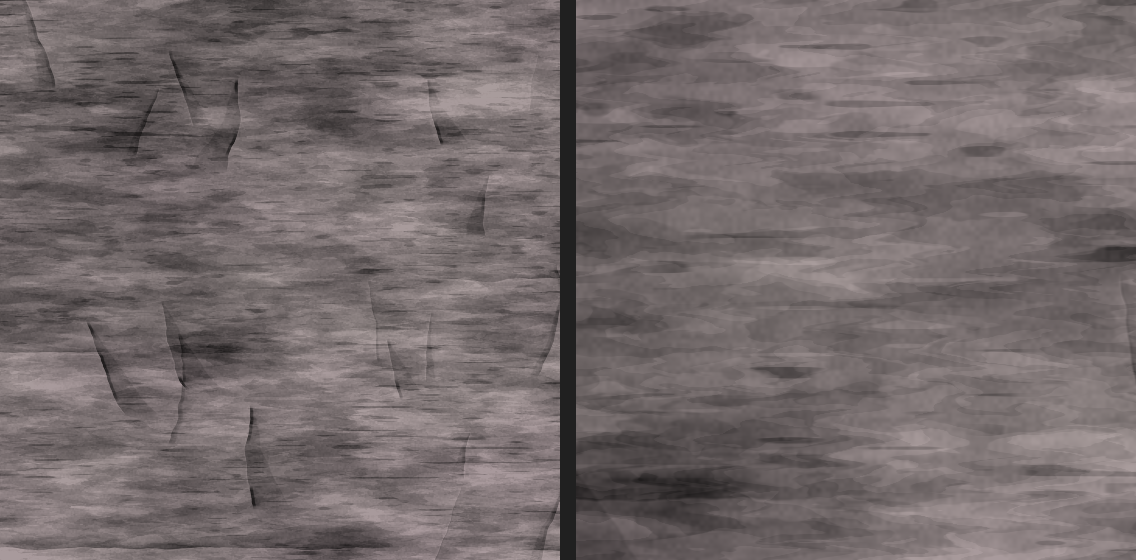
Left, the full canvas; right, a detail of the centre.
Reproduce this texture procedurally as a Shadertoy shader.

```glsl
// Weathered grey-mauve paper with horizontal brushed dabs and creases.
// Stretched noise, cut at thresholds, makes ragged dabs and scratches; a loop
// scatters broken upright folds, each with a sharp edge and a dark wedge.

const float BASE_TONE = 0.443;
const vec3 COOL_GREY = vec3(1.0, 0.93, 0.925);
const vec3 MAUVE_GREY = vec3(1.0, 0.905, 0.925);
const int FOLD_COUNT = 18;
const int DAB_LAYERS = 4;

float hash(vec2 p) {
    vec3 q = fract(p.xyx * 0.1031);
    q += dot(q, q.yzx + 33.33);
    return fract((q.x + q.y) * q.z);
}

float noise(vec2 p) {
    vec2 i = floor(p), f = fract(p);
    f = f * f * (3.0 - 2.0 * f);
    float low = mix(hash(i), hash(i + vec2(1, 0)), f.x);
    float high = mix(hash(i + vec2(0, 1)), hash(i + vec2(1, 1)), f.x);
    return mix(low, high, f.y);
}

// Layered noise centred on zero.
float fbm(vec2 p, int octaves) {
    float sum = 0.0, weight = 0.5, total = 0.0;
    for (int i = 0; i < octaves; i++) {
        sum += weight * noise(p);
        total += weight;
        weight *= 0.5;
        p = p * 2.03 + vec2(17.3, 9.1);
    }
    return sum / total - 0.5;
}

// Shifts rows sideways and frays edges, as dry bristles would.
vec2 bristle(vec2 uv) {
    float rows = noise(vec2(uv.x * 10.0, uv.y * 210.0)) - 0.5;
    return uv + vec2(0.04 * rows, 0.007 * fbm(uv * vec2(40.0, 80.0), 3));
}

// Flat light and dark dabs with crisp ragged outlines, in several sizes.
float dabs(vec2 p) {
    float tone = 0.0;
    vec2 scale = vec2(4.5, 17.0);
    for (int i = 0; i < DAB_LAYERS; i++) {
        float n = fbm(p * scale + float(i) * 37.0 + 8.0, 4);
        tone += 0.042 * smoothstep(0.088, 0.102, n);
        tone -= 0.040 * smoothstep(0.095, 0.115, -n);
        scale *= vec2(1.5, 1.5);
    }
    return tone;
}

// Short thin lines, gathered in patches.
float scratches(vec2 uv, vec2 scale) {
    float patches = smoothstep(-0.02, 0.1, fbm(uv * vec2(4.0, 10.0) + scale.x, 3));
    return patches * smoothstep(0.8, 0.88, noise(uv * scale + 12.0));
}

float brushedTone(vec2 uv) {
    vec2 p = bristle(uv);
    float tone = 0.28 * fbm(uv * vec2(3.4, 3.4) + 5.0, 4);
    tone += 0.17 * fbm(p * vec2(2.5, 13.0) + 21.0, 4);
    tone += 0.09 * fbm(p * vec2(9.0, 55.0) + 43.0, 3);
    tone += 0.06 * fbm(uv * vec2(24.0, 150.0) + 71.0, 2);
    tone += 0.07 * fbm(uv * vec2(45.0, 75.0) + 19.0, 3);
    tone += dabs(p);
    tone -= 0.12 * scratches(uv, vec2(13.0, 190.0));
    tone -= 0.10 * scratches(uv, vec2(26.0, 230.0));
    tone += 0.06 * scratches(uv, vec2(17.0, 180.0));
    return tone + 0.045 * (noise(uv * 360.0) - 0.5);
}

// A broken upright crease; q is relative to its centre, seed varies its form.
float fold(vec2 q, float seed) {
    float halfLength = mix(0.04, 0.11, hash(vec2(seed, 3.0)));
    float lean = 0.8 * (hash(vec2(seed, 5.0)) - 0.5);
    float bend = 5.0 * (hash(vec2(seed, 7.0)) - 0.5);
    float side = hash(vec2(seed, 9.0)) < 0.5 ? -1.0 : 1.0;
    float power = hash(vec2(seed, 13.0));
    float wobble = 0.018 * fbm(vec2(q.y * 20.0, seed * 7.0), 4);
    float d = side * (q.x - lean * q.y - bend * q.y * q.y - wobble);

    float along = q.y / halfLength;
    float taper = smoothstep(1.0, 0.85, abs(along));
    float breaks = smoothstep(0.3, 0.6, noise(vec2(q.y * 26.0, seed * 11.0)));
    float ragged = 1.0 + 2.4 * fbm(bristle(q + seed) * vec2(14.0, 70.0), 3);
    float inside = smoothstep(-0.001, 0.001, d);
    float depth = max(d, 0.0);

    float wedgeEnd = 0.045 * power * (1.0 - along) + 0.006 * wobble;
    float wedge = 0.05 * smoothstep(0.0015, -0.0015, d - wedgeEnd);
    float shadow = mix(0.03, 0.13, power) * ragged * exp(-depth / 0.025);
    float core = 0.2 * power * smoothstep(0.007, 0.004, depth);
    float rim = 0.04 * (1.0 - breaks) * exp(-abs(d + 0.001) / 0.001);
    float flap = 0.03 * exp(min(d, 0.0) / 0.04);
    float dark = inside * (wedge + (0.3 + 0.7 * breaks) * shadow + breaks * core);
    return taper * ((1.0 - inside) * (rim + flap) - dark);
}

// A level sheet edge: broken ragged shadow above, faint light lip below.
float seam(vec2 uv, float height, float strength) {
    float d = uv.y - height - 0.012 * fbm(vec2(uv.x * 16.0, height * 50.0), 4);
    float broken = smoothstep(0.45, 0.65, noise(vec2(uv.x * 8.0, height * 90.0)));
    float ragged = 1.0 + 2.0 * fbm(bristle(uv) * vec2(12.0, 70.0), 3);
    float above = smoothstep(-0.001, 0.001, d);
    float shadow = above * ragged * exp(-max(d, 0.0) / 0.018);
    return strength * broken * (0.3 * (1.0 - above) * exp(min(d, 0.0) / 0.025) - shadow);
}

void mainImage(out vec4 fragColor, in vec2 fragCoord) {
    vec2 uv = fragCoord / iResolution.y;
    float tone = BASE_TONE + brushedTone(uv) + 0.025 * smoothstep(0.42, 0.36, uv.y);
    tone += seam(uv, 0.37, 0.14) + seam(uv, 0.02, 0.13) + seam(uv, 0.5, 0.12);
    for (int i = 0; i < FOLD_COUNT; i++) {
        float seed = float(i) + 1.0;
        vec2 jitter = vec2(hash(vec2(seed, 21.0)), hash(vec2(seed, 27.0)));
        tone += fold(uv - fract(seed * vec2(0.7549, 0.5698) + 0.25 * jitter), seed);
    }
    float hue = 0.7 + 1.4 * fbm(uv * vec2(3.0, 6.0) + 60.0, 3) - 0.4 * uv.y;
    vec3 tint = mix(COOL_GREY, MAUVE_GREY, clamp(hue, 0.0, 1.0));
    fragColor = vec4(clamp(tone, 0.12, 0.66) * tint, 1.0);
}
```
